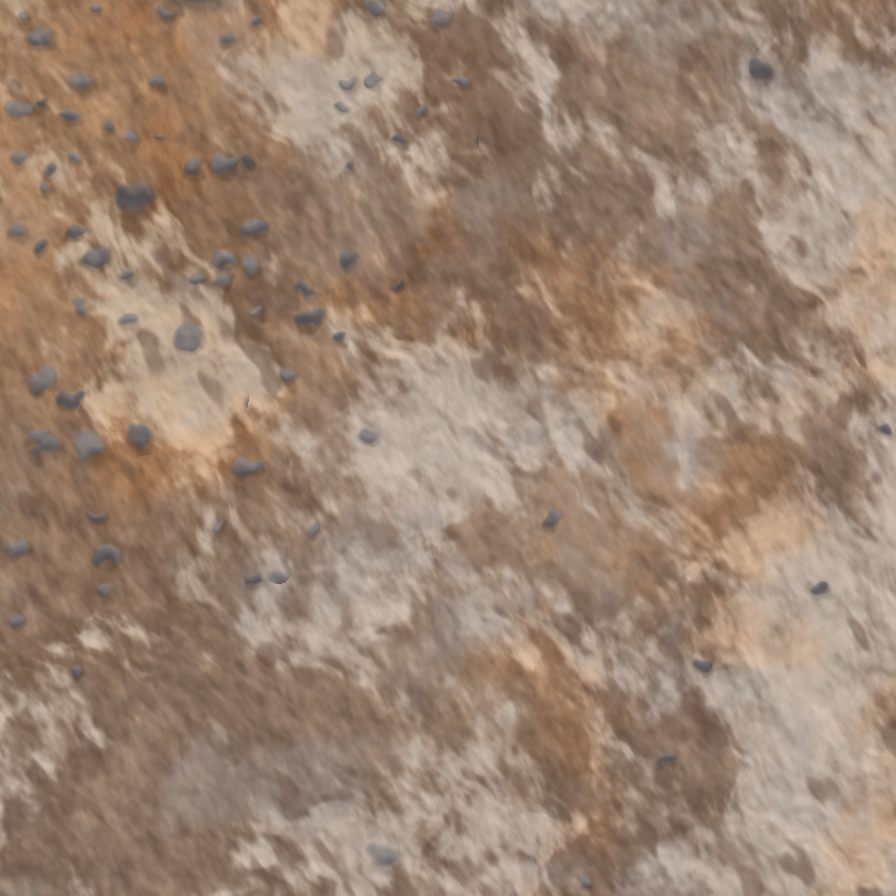
Write a WebGL 2 fragment shader that draws this texture.

```glsl
#version 300 es
precision highp float;
// Weathered ground: a pale crust broken into ragged patches over brown soil.
// Warped fractal noise places the crust, slanted noise adds streaky grain,
// and jittered grid cells scatter blue-grey pebbles over the warm corner.

uniform vec2 u_resolution;
out vec4 fragColor;

float hash(vec2 cell) {
    uvec2 q = uvec2(ivec2(cell) + 4096) * uvec2(1597u, 3812u + 1u);
    uint n = (q.x ^ (q.y << 7)) * 2663u;
    n = (n ^ (n >> 15)) * 73939u;
    n = (n ^ (n >> 13)) * 40503u;
    return float((n ^ (n >> 16)) & 65535u) / 65535.0;
}

float noise(vec2 p) {
    vec2 i = floor(p), f = fract(p);
    f = f * f * (3.0 - 2.0 * f);
    return mix(mix(hash(i), hash(i + vec2(1, 0)), f.x),
               mix(hash(i + vec2(0, 1)), hash(i + vec2(1, 1)), f.x), f.y);
}

float fbm(vec2 p, int octaves) {
    float sum = 0.0, weight = 0.5, total = 0.0;
    for (int i = 0; i < octaves; i++) {
        sum += weight * noise(p);
        total += weight;
        weight *= 0.56;
        p = mat2(0.8, 0.6, -0.6, 0.8) * p * 2.03 + 17.3;
    }
    return sum / total;
}

// Coordinates stretched along the slope, which falls to the lower right
vec2 slanted(vec2 p) {
    return vec2(dot(p, vec2(0.84, 0.54)), 0.5 * dot(p, vec2(0.54, -0.84)));
}

// Height of the crust: broad patches with ragged borders
float crustHeight(vec2 p) {
    vec2 warp = vec2(fbm(p * 9.0 + 31.0, 3), fbm(p * 9.0 + 57.0, 3)) - 0.5;
    vec2 q = p + 0.09 * warp;
    return 0.62 * fbm(q * 5.5 + 4.0, 5) + 0.38 * fbm(slanted(q) * 24.0 + 9.0, 4);
}

// Coverage of pebbles in x, their shade in y, their cast shadow in z
vec3 pebbles(vec2 p, float cells, float density, float seed) {
    vec2 wobble = vec2(noise(p * 75.0 + seed), noise(p * 75.0 + seed + 40.0)) - 0.5;
    vec2 g = (p + 0.012 * wobble) * cells;
    vec3 result = vec3(0.0);
    for (int y = -1; y <= 1; y++) {
        for (int x = -1; x <= 1; x++) {
            vec2 cell = floor(g) + vec2(x, y);
            vec2 id = cell + seed;
            if (hash(id + 211.0) > density) continue;
            vec2 center = cell + 0.2 + 0.6 * vec2(hash(id), hash(id + 73.0));
            float radius = mix(0.16, 0.36, pow(hash(id + 131.0), 1.6));
            float stretch = mix(0.85, 1.5, hash(id + 167.0));
            vec2 d = (g - center) * vec2(1.0 / stretch, 1.0);
            float body = 1.0 - smoothstep(radius - 0.09, radius + 0.07, length(d));
            float shadow = 1.0 - smoothstep(radius - 0.05, radius + 0.16, length(d + vec2(-0.03, 0.12)));
            float shade = hash(id + 191.0) + 0.8 * d.y / radius;
            if (body > result.x) result.xy = vec2(body, shade);
            result.z = max(result.z, shadow);
        }
    }
    return result;
}

void main() {
    vec2 p = gl_FragCoord.xy / min(u_resolution.x, u_resolution.y);

    // Regions: warm soil at the upper left, cooler crust elsewhere
    float drift = fbm(p * 4.0 + 80.0, 4) - 0.5;
    float warm = 1.0 - smoothstep(0.12, 0.58, length((p - vec2(0.02, 0.84)) * vec2(1.0, 0.85)) + 0.5 * drift);

    // Crust cover and relief lit from above
    float height = crustHeight(p);
    float relief = crustHeight(p - vec2(0.002, 0.007)) - height;
    float grain = fbm(slanted(p) * 85.0 + 12.0, 3) - 0.5;
    float fleck = fbm(slanted(p) * 42.0 + 150.0, 3) - 0.5;
    float level = height + 0.16 * fleck + 0.08 * grain - 0.07 * warm + 0.05 * (p.x - 0.5);
    float crust = smoothstep(0.42, 0.545, level);

    // Soil and crust colours
    float tone = clamp(0.5 + 1.9 * drift + 1.1 * fleck + 0.8 * grain, 0.0, 1.0);
    vec3 soil = mix(vec3(0.49, 0.405, 0.35), vec3(0.62, 0.52, 0.44), tone);
    soil = mix(soil, mix(vec3(0.53, 0.41, 0.32), vec3(0.67, 0.52, 0.39), tone), warm);
    float bright = clamp(0.6 + 3.0 * (height - 0.52) + 1.3 * grain + 0.9 * fleck, 0.0, 1.0);
    vec3 pale = mix(vec3(0.63, 0.56, 0.505), vec3(0.735, 0.675, 0.625), bright);
    pale = mix(pale, mix(vec3(0.63, 0.53, 0.44), vec3(0.74, 0.65, 0.55), bright), 0.8 * warm);
    vec3 color = mix(soil, pale, crust);

    // Orange stains and dusty grey patches
    float stain = smoothstep(0.55, 0.72, fbm(p * 6.0 + 120.0, 4));
    color = mix(color, color * vec3(1.05, 0.97, 0.88), stain);
    float dust = smoothstep(0.56, 0.72, fbm(p * 8.0 + 200.0, 4)) * (1.0 - 0.6 * warm);
    color = mix(color, vec3(0.62, 0.59, 0.575), 0.4 * dust);

    // Shading of edges, small pits and fine grain
    color *= 1.0 - clamp(1.1 * relief, -0.07, 0.12);
    float pit = smoothstep(0.63, 0.78, fbm(slanted(p) * 30.0 + 260.0, 3));
    color = mix(color, vec3(0.43, 0.34, 0.29), 0.55 * pit);
    color += 0.09 * grain + 0.05 * (noise(slanted(p) * 190.0) - 0.5);

    // Pebbles in two sizes
    vec3 small = pebbles(p, 30.0, 0.015 + 0.27 * warm, 300.0);
    vec3 large = pebbles(p, 15.0, 0.012 + 0.16 * warm, 500.0);
    color *= 1.0 - 0.16 * max(small.z, large.z);
    vec3 stone = small.x > large.x ? small : large;
    vec3 slate = mix(vec3(0.34, 0.33, 0.35), vec3(0.53, 0.51, 0.51), clamp(stone.y, 0.0, 1.0));
    color = mix(color, slate + 0.12 * grain, 0.85 * stone.x);

    fragColor = vec4(clamp(color, 0.0, 1.0), 1.0);
}
```
